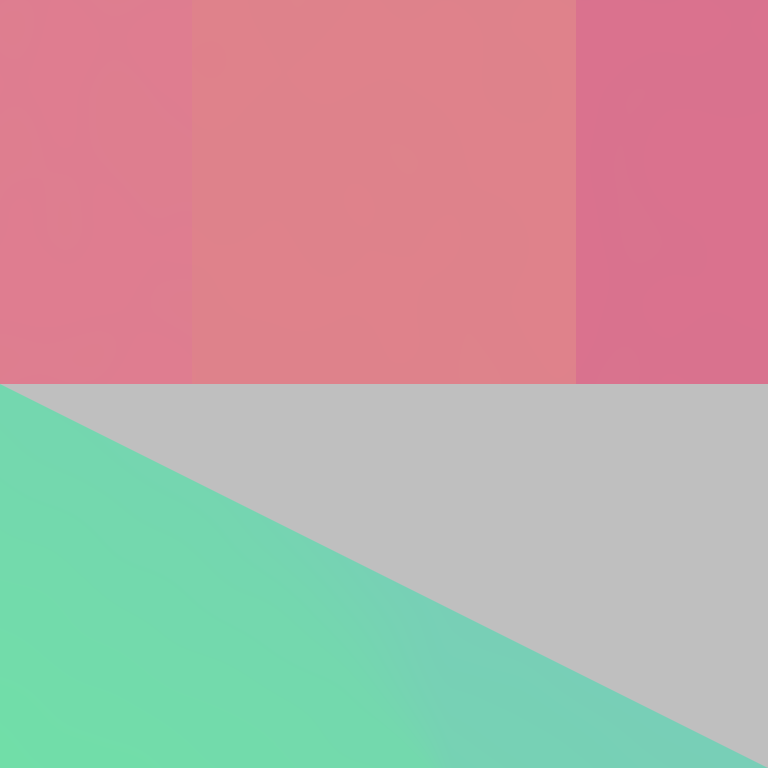
This background is drawn by a WebGL 1 fragment shader. Its source:

```glsl
precision highp float;
// Flat geometric background: three rose bands fill the upper half, and a
// mint triangle leans on grey in the lower half. Bands and triangle are
// smooth-edged half-planes, tinted by gradients and faint gradient noise.

uniform vec2 u_resolution;

const vec3 GREY = vec3(0.75);
const vec3 ROSE_LEFT = vec3(0.872, 0.492, 0.563);
const vec3 ROSE_MIDDLE = vec3(0.872, 0.510, 0.545);
const vec3 ROSE_RIGHT = vec3(0.853, 0.448, 0.557);
const vec3 MINT = vec3(0.442, 0.872, 0.658);
const vec3 TEAL = vec3(0.478, 0.795, 0.732);

// Unit gradient direction for a lattice point
vec2 latticeGradient(vec2 cell) {
  float angle = 6.2832 * fract(sin(dot(cell, vec2(127.1, 311.7))) * 4375.85);
  return vec2(cos(angle), sin(angle));
}

float gradientNoise(vec2 p) {
  vec2 cell = floor(p);
  vec2 f = fract(p);
  vec2 fade = f * f * f * (f * (f * 6.0 - 15.0) + 10.0);
  vec2 right = vec2(1.0, 0.0);
  vec2 up = vec2(0.0, 1.0);
  float a = dot(latticeGradient(cell), f);
  float b = dot(latticeGradient(cell + right), f - right);
  float c = dot(latticeGradient(cell + up), f - up);
  float d = dot(latticeGradient(cell + 1.0), f - 1.0);
  return mix(mix(a, b, fade.x), mix(c, d, fade.x), fade.y);
}

// Coverage of the side where the signed distance is positive
float coverage(float signedDistance, float pixel) {
  return clamp(signedDistance / pixel + 0.5, 0.0, 1.0);
}

vec3 roseBands(vec2 uv, float pixel) {
  vec3 color = mix(ROSE_LEFT, ROSE_MIDDLE, coverage(uv.x - 0.25, pixel));
  color = mix(color, ROSE_RIGHT, coverage(uv.x - 0.75, pixel));
  float mottle = gradientNoise(uv * vec2(9.0, 7.0));
  return color + vec3(0.006, -0.004, 0.002) * mottle;
}

vec3 mintGradient(vec2 uv) {
  // A soft crease that sharpens towards the bottom edge
  float creaseX = 0.57 - 0.5 * uv.y;
  float softness = 0.02 + 0.5 * uv.y;
  float crease = smoothstep(-softness, softness, uv.x - creaseX);
  float coolness = 0.5 * uv.x + 0.8 * uv.y + 0.32 * crease;
  coolness += 0.03 * gradientNoise(uv * 8.0);
  return mix(MINT, TEAL, clamp(coolness, 0.0, 1.0));
}

void main() {
  vec2 uv = gl_FragCoord.xy / u_resolution;
  float pixel = 1.0 / min(u_resolution.x, u_resolution.y);

  // Triangle below the line from the left middle to the lower right corner
  float slopeDistance = (1.0 - uv.x - 2.0 * uv.y) / sqrt(5.0);
  vec3 lower = mix(GREY, mintGradient(uv), coverage(slopeDistance, pixel));

  vec3 color = mix(lower, roseBands(uv, pixel), coverage(uv.y - 0.5, pixel));
  gl_FragColor = vec4(color, 1.0);
}
```
